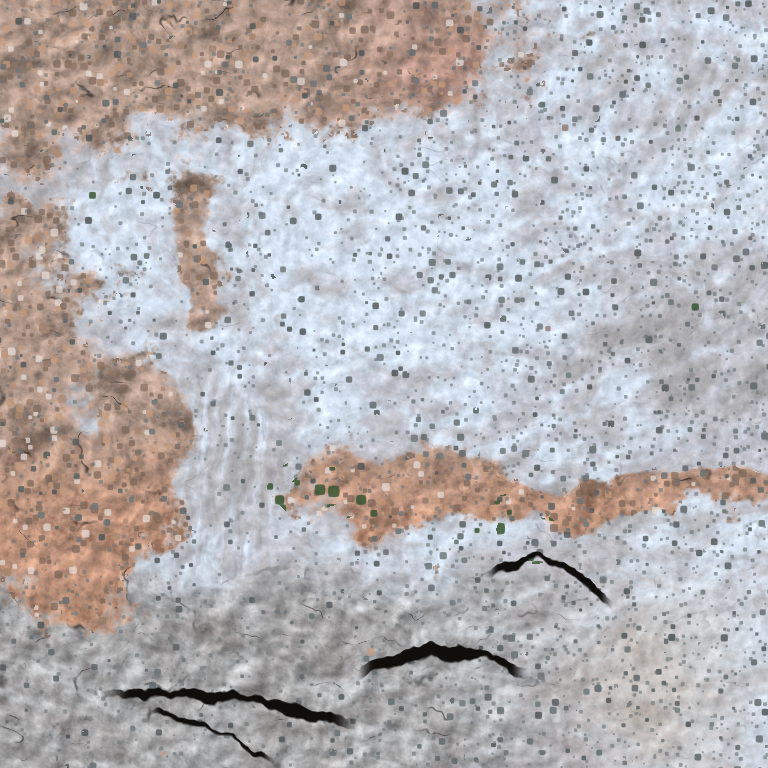
Reproduce this texture procedurally as a Shadertoy shader.

```glsl
// Weathered desert ground from above: pale crust with curved flow streaks,
// stony brown soil, scattered shrubs and black rock clefts.
// Warped gradient noise forms the ground; jittered grids scatter the stones.

#define ICE vec3(0.84, 0.89, 0.95)
#define HAZE vec3(0.74, 0.74, 0.77)
#define ROCK vec3(0.61, 0.60, 0.59)
#define SOIL vec3(0.71, 0.60, 0.54)
#define UMBER vec3(0.47, 0.39, 0.34)
#define SHRUB vec3(0.37, 0.40, 0.41)
#define CLEFT vec3(0.06, 0.055, 0.05)
#define WARP 0.11
#define RELIEF 0.85
#define GRAIN 0.2
#define SOFT 0.0013

vec2 hash2(vec2 p) {
  vec3 h = fract(p.xyx * vec3(0.1031, 0.1030, 0.0973));
  h += dot(h, h.yzx + 33.33);
  return fract((h.xx + h.yz) * h.zy);
}

float corner(vec2 i, vec2 f, vec2 o) {
  return dot(hash2(i + o) * 2.0 - 1.0, f - o);
}

float gnoise(vec2 p) {
  vec2 i = floor(p), f = fract(p), e = vec2(0, 1);
  vec2 u = f * f * f * (f * (f * 6.0 - 15.0) + 10.0);
  return mix(mix(corner(i, f, e.xx), corner(i, f, e.yx), u.x),
             mix(corner(i, f, e.xy), corner(i, f, e.yy), u.x), u.y);
}

float fbm(vec2 p) {
  float sum = 0.0, amp = 0.6;
  for (int i = 0; i < 5; i++) {
    sum += amp * gnoise(p);
    p = mat2(1.6, 1.2, -1.2, 1.6) * p + 7.3;
    amp *= 0.55;
  }
  return sum;
}

float blob(vec2 p, float x, float y, float rx, float ry) {
  vec2 d = (p - vec2(x, y)) / vec2(rx, ry);
  return exp(-dot(d, d));
}

// Jittered blocky dots: x = coverage, y = random value
vec2 scatter(vec2 p, float cells, float density, float size) {
  vec2 g = p * cells, best = vec2(0);
  float soft = SOFT * cells * 0.7;
  for (int k = 0; k < 9; k++) {
    vec2 id = floor(g) + vec2(k % 3, k / 3) - 1.0;
    vec2 h = hash2(id + cells), v = hash2(id + cells + 71.0);
    vec2 d = abs(g - id - 0.5 - 0.8 * (h - 0.5));
    float dist = mix(length(d), max(d.x, d.y), 0.6) - size * (0.5 + 0.8 * v.y);
    float m = (1.0 - smoothstep(-soft, soft, dist)) * step(v.x, density);
    if (m > best.x) best = vec2(m, fract(h.x * 7.0 + v.y * 5.0));
  }
  return best;
}

// Arched, tapering shadow with a sharp upper lip; s holds both ends
float cleft(vec2 p, vec4 s, float arch, float width) {
  float t = clamp((p.x - s.x) / (s.z - s.x), 0.0, 1.0);
  float ends = smoothstep(0.0, 0.12, t) * smoothstep(1.0, 0.88, t);
  float lip = mix(s.y, s.w, t) + arch * sin(3.14159 * t);
  lip += 0.012 * gnoise(vec2(p.x * 38.0, s.y * 90.0)) + 0.004 * gnoise(p * 110.0);
  float depth = lip - p.y;
  float thick = width * (0.6 + 1.1 * gnoise(vec2(p.x * 17.0, s.x * 60.0)));
  return ends * smoothstep(-SOFT, SOFT, depth) * (1.0 - smoothstep(thick, thick + 0.004, depth));
}

void mainImage(out vec4 fragColor, in vec2 fragCoord) {
  vec2 p = fragCoord / iResolution.xy;
  vec2 warp = vec2(fbm(p * 6.0), fbm(p * 6.0 + 17.0));
  vec2 q = p + WARP * warp;
  float mottle = fbm(p * 15.0 + 3.0), fine = fbm(p * 75.0);

  // Soil, bare rock and streaked fan
  float cover = blob(q, 0.06, 0.98, 0.27, 0.19) + blob(q, 0.46, 0.96, 0.24, 0.13)
    + blob(q, 0.01, 0.57, 0.11, 0.17) + blob(q, 0.11, 0.31, 0.17, 0.12)
    + blob(q, 0.20, 0.47, 0.06, 0.07) + blob(q, 0.52, 0.36, 0.19, 0.055)
    + blob(q, 0.85, 0.35, 0.24, 0.025) + blob(q, 0.25, 0.65, 0.03, 0.08);
  float fan = blob(q, 0.30, 0.38, 0.065, 0.17);
  float soil = smoothstep(0.36, 0.64, cover + 0.75 * mottle + 0.3 * fine - 0.6 * fan);
  float rock = smoothstep(0.29, 0.20, q.y) * smoothstep(0.82, 0.56, q.x);
  float rough = max(soil, rock);

  // Streaks bend around a bowl and fall steeply in the fan
  vec2 d = p - vec2(0.56, 0.97);
  float bowl = fbm(vec2(atan(d.x, -d.y) * 5.0, length(d * vec2(0.8, 1)) * 32.0) + 3.0 * warp);
  float bend = (p.y - 0.3) * (p.y - 0.3);
  float falls = fbm(vec2((p.x - 0.5 * bend) * 75.0, p.y * 9.0) + 3.0 * warp);
  float streak = mix(bowl, falls, smoothstep(0.15, 0.6, fan));

  // Crust, rock and soil colours
  float bright = 0.48 + 1.5 * streak + 1.1 * mottle + 0.8 * warp.x - 0.4 * fan
    + 0.35 * blob(p, 0.48, 0.68, 0.36, 0.20) + 0.4 * blob(p, 0.93, 0.25, 0.12, 0.07)
    - 0.35 * blob(p, 0.92, 0.55, 0.25, 0.18);
  vec3 color = mix(HAZE, ICE, smoothstep(0.1, 0.95, bright));
  color = mix(color, ROCK, 0.55 * (1.0 - smoothstep(-0.35, 0.25, bright)));
  color = mix(color, vec3(0.76, 0.72, 0.68), 0.7 * blob(q, 0.84, 0.11, 0.15, 0.13));
  color = mix(color, ROCK + 0.35 * streak, 0.75 * rock);
  vec3 earth = mix(SOIL, UMBER, smoothstep(-0.05, 0.5, mottle + 0.7 * fine));
  earth += vec3(0.05, -0.03, -0.07) * (1.0 - smoothstep(0.30, 0.48, p.y));
  earth = mix(earth, vec3(0.69, 0.52, 0.47), 0.7 * blob(q, 0.57, 0.92, 0.10, 0.09));
  color = mix(color, earth, soil * 0.92);

  // Relief, grain and broken ledges
  vec2 light = vec2(0.003, -0.004);
  float slope = fbm((p + light) * 26.0 + warp) - fbm((p - light) * 26.0 + warp);
  color *= 1.0 + RELIEF * slope * (0.35 + 0.5 * rough) + GRAIN * fine;
  float ledge = 1.0 - smoothstep(0.0, 0.035, abs(gnoise(q * vec2(11, 24))));
  ledge *= smoothstep(0.0, 0.3, fbm(p * 22.0 + 9.0));
  color *= 1.0 - 0.5 * ledge * (0.25 + 0.75 * rough);

  // Stones, shrubs and green bushes
  vec2 stone = scatter(p, 88.0, 0.45 * soil, 0.36);
  vec3 tint = mix(UMBER, vec3(0.78, 0.61, 0.49), smoothstep(0.25, 0.65, stone.y));
  tint = mix(tint, vec3(0.91, 0.88, 0.86), step(0.86, stone.y));
  color = mix(color, tint, 0.7 * stone.x);
  float thicket = 0.13 + 0.12 * smoothstep(0.35, 0.75, p.x) + 0.3 * mottle;
  vec2 shrub = scatter(p, 62.0, thicket, 0.23);
  color = mix(color, SHRUB * (0.8 + 0.4 * shrub.y), 0.85 * shrub.x);
  color = mix(color, SHRUB * 1.15, 0.65 * scatter(p, 125.0, thicket * 0.8, 0.27).x);
  float oasis = blob(p, 0.42, 0.36, 0.05, 0.03) + blob(p, 0.69, 0.31, 0.05, 0.03);
  color = mix(color, vec3(0.22, 0.33, 0.19), 0.85 * scatter(p, 56.0, 0.55 * oasis, 0.36).x);

  // Black clefts
  float dark = cleft(p, vec4(0.13, 0.10, 0.47, 0.06), 0.018, 0.016);
  dark = max(dark, cleft(p, vec4(0.46, 0.125, 0.69, 0.125), 0.035, 0.021));
  dark = max(dark, cleft(p, vec4(0.63, 0.255, 0.80, 0.215), 0.04, 0.015));
  dark = max(dark, cleft(p, vec4(0.19, 0.08, 0.36, 0.01), 0.008, 0.006));
  fragColor = vec4(clamp(mix(color, CLEFT, dark), 0.0, 1.0), 1);
}
```
